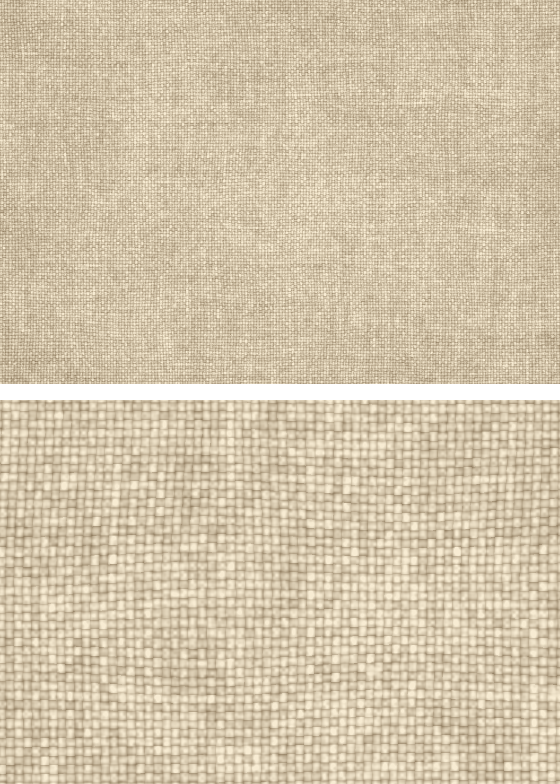
Top, the full canvas; bottom, a detail of the centre.
Reproduce this texture procedurally as a WebGL 2 fragment shader.

```glsl
#version 300 es
precision highp float;
precision highp int;
// Plain-woven natural linen: fine warp and weft, slubbed yarn, soft edge falloff.

#define WARP_DENSITY 132.0   // vertical threads per canvas height
#define WEFT_DENSITY 128.0   // horizontal threads per canvas height
#define WOBBLE 0.55          // thread wander, in thread widths
#define ROUNDNESS 0.74       // shading across a thread
#define CROWN 0.38           // shading along a crossing
#define YARN_VARIATION 0.42  // tone differences between threads
#define CELL_GRAIN 0.30      // tone differences between crossings
#define FIBRE_GRAIN 0.50     // fine fibre speckle
#define FLECK_GRID 8.0       // cells per height that may hold a fleck
#define EDGE_FALLOFF 0.20    // darkening towards the corners
#define SHADE_COLOR vec3(0.66, 0.59, 0.48)
#define LIGHT_COLOR vec3(0.92, 0.87, 0.77)

uniform vec2 u_resolution;
out vec4 fragColor;

// Integer hash of a lattice point, 0..1
float hash(vec2 cell) {
    uvec2 q = uvec2(ivec2(cell) + 32768) * uvec2(1597334673u, 3812015801u);
    uint n = (q.x ^ q.y) * 1597334673u;
    n = (n ^ (n >> 15u)) * 2246822519u;
    n ^= n >> 13u;
    return float(n >> 8u) / 16777216.0;
}

float valueNoise(vec2 p) {
    vec2 cell = floor(p), f = fract(p);
    f = f * f * (3.0 - 2.0 * f);
    return mix(mix(hash(cell), hash(cell + vec2(1, 0)), f.x),
               mix(hash(cell + vec2(0, 1)), hash(cell + vec2(1, 1)), f.x), f.y);
}

// Tone of one thread along its length: base shade, slow drift, pale slubs
float yarnTone(float id, float along, float seed) {
    float base = hash(vec2(id, seed)) - 0.5;
    float drift = valueNoise(vec2(id + seed, along * 9.0)) - 0.5;
    float band = valueNoise(vec2(id * 0.21 + seed, along * 1.6)) - 0.5;
    float slub = smoothstep(0.86, 1.0, valueNoise(vec2(id - seed, along * 17.0)));
    return YARN_VARIATION * (0.35 * base + 0.6 * drift + 0.35 * band + 0.8 * slub);
}

// Over-under weave with dark pockets where the threads meet
float weave(vec2 p) {
    vec2 wander = vec2(valueNoise(p * vec2(14.0, 6.0)),
                       valueNoise(p * vec2(6.0, 14.0) + 71.0)) - 0.5;
    vec2 thread = p * vec2(WARP_DENSITY, WEFT_DENSITY) + 2.0 * WOBBLE * wander;
    vec2 id = floor(thread);
    vec2 offset = 2.0 * fract(thread) - 1.0;
    bool warpOver = mod(id.x + id.y, 2.0) < 0.5;

    float across = warpOver ? offset.x : offset.y;
    float along = warpOver ? offset.y : offset.x;
    float shade = ROUNDNESS * (0.333 - across * across)
                + CROWN * (0.333 - along * along);

    float warpTone = yarnTone(id.x, p.y, 211.0);
    float weftTone = yarnTone(id.y, p.x, 907.0);
    float tone = warpOver ? mix(weftTone, warpTone, 0.75)
                          : mix(warpTone, weftTone, 0.75);
    float relief = warpOver ? 0.06 : -0.06;
    return shade + tone + relief + CELL_GRAIN * (hash(id + 400.0) - 0.5);
}

// Sparse pale knots, at most one in each coarse cell
float flecks(vec2 p) {
    vec2 cell = floor(p * FLECK_GRID);
    vec2 center = 0.2 + 0.6 * vec2(hash(cell + 1300.0), hash(cell + 1700.0));
    vec2 d = (fract(p * FLECK_GRID) - center) / FLECK_GRID;
    float size = mix(0.002, 0.0055, hash(cell + 2100.0));
    d *= hash(cell + 2500.0) < 0.5 ? vec2(1.0, 0.6) : vec2(0.6, 1.0);
    float present = step(0.72, hash(cell + 2900.0));
    return present * (1.0 - smoothstep(0.35 * size, size, length(d)));
}

void main() {
    vec2 uv = gl_FragCoord.xy / u_resolution;
    vec2 p = gl_FragCoord.xy / u_resolution.y;

    // Four samples per pixel keep the fine weave smooth
    float tone = 0.0;
    for (int i = 0; i < 4; i++) {
        vec2 shift = vec2(i & 1, i >> 1) * 0.5 - 0.25;
        tone += 0.25 * weave(p + shift / u_resolution.y);
    }

    // Fibre speckle, broad mottling and edge falloff
    tone += FIBRE_GRAIN * (valueNoise(p * 340.0) - 0.5);
    tone += 0.14 * (valueNoise(p * 5.0 + 31.0) - 0.5);
    tone += 0.12 * (valueNoise(p * 23.0 + 57.0) - 0.5);
    vec2 fromCenter = 2.0 * uv - 1.0;
    tone += 0.64 - EDGE_FALLOFF * 0.5 * dot(fromCenter, fromCenter);
    tone = mix(tone, 1.15, 0.75 * flecks(p));

    tone = clamp(tone, -0.4, 1.2);
    fragColor = vec4(mix(SHADE_COLOR, LIGHT_COLOR, tone), 1.0);
}
```
